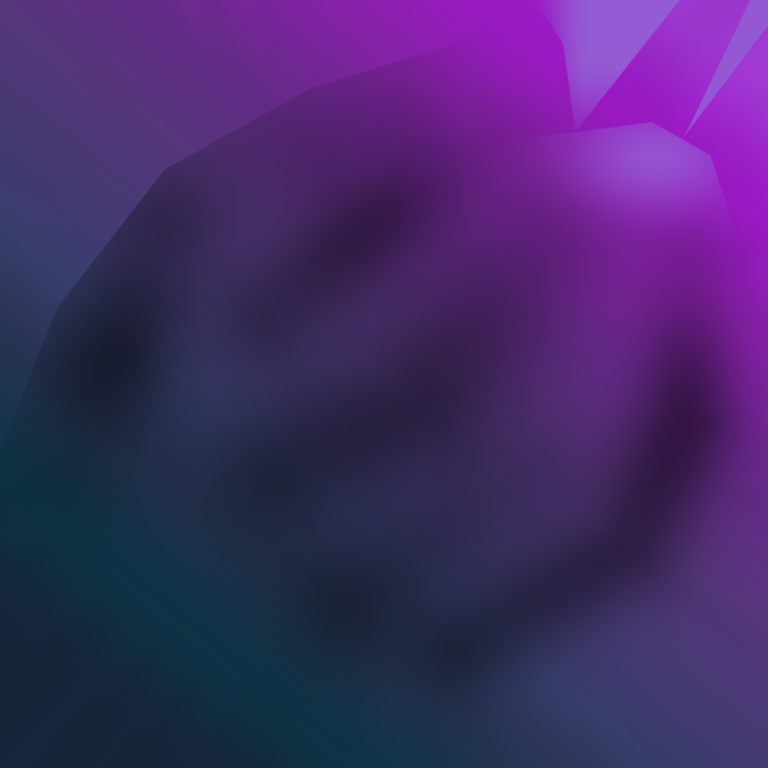
A WebGL 1 fragment shader for this background:

```glsl
precision highp float;
// A softly folded violet bulb over a diagonal ramp from teal navy to magenta.
// Folds are blurred segments that darken the ramp; lilac facets and a glow
// are cut by straight edges, and faint noise streaks radiate outside.
uniform vec2 u_resolution;

const vec3 NAVY    = vec3(0.09, 0.15, 0.24);
const vec3 TEAL    = vec3(0.06, 0.21, 0.29);
const vec3 SLATE   = vec3(0.15, 0.20, 0.32);
const vec3 INDIGO  = vec3(0.22, 0.24, 0.42);
const vec3 VIOLET  = vec3(0.33, 0.21, 0.48);
const vec3 PURPLE  = vec3(0.38, 0.17, 0.52);
const vec3 ORCHID  = vec3(0.53, 0.13, 0.66);
const vec3 MAGENTA = vec3(0.60, 0.10, 0.76);
const vec3 PINK    = vec3(0.62, 0.22, 0.82);
const vec3 LILAC   = vec3(0.58, 0.36, 0.83);

const vec2 RAMP_AXIS = vec2(0.45, 0.55);
const vec2 BULB_CENTER = vec2(0.50, 0.52);
const vec2 GLOW_CENTER = vec2(0.853, 0.795);
const vec2 GLOW_RADII = vec2(0.105, 0.065);
const float RIM_SHADE = 0.06;
const float STREAK_FREQUENCY = 11.0;
const float STREAK_STRENGTH = 0.05;

float linearStep(float a, float b, float x) {
  return clamp((x - a) / (b - a), 0.0, 1.0);
}

vec3 ramp(float t) {
  vec3 c = mix(NAVY, TEAL, smoothstep(0.10, 0.22, t));
  c = mix(c, SLATE, linearStep(0.22, 0.31, t));
  c = mix(c, INDIGO, linearStep(0.31, 0.39, t));
  c = mix(c, VIOLET, linearStep(0.39, 0.55, t));
  c = mix(c, PURPLE, linearStep(0.55, 0.63, t));
  c = mix(c, ORCHID, linearStep(0.63, 0.75, t));
  c = mix(c, MAGENTA, linearStep(0.75, 0.83, t));
  return mix(c, PINK, smoothstep(0.84, 0.95, t));
}

vec2 hashGradient(vec2 cell) {
  float h = fract(sin(dot(cell, vec2(127.1, 311.7))) * 43758.5);
  return vec2(cos(6.2832 * h), sin(6.2832 * h));
}

float gradientNoise(vec2 p) {
  vec2 i = floor(p), f = fract(p);
  vec2 u = f * f * f * (f * (f * 6.0 - 15.0) + 10.0);
  vec2 e = vec2(1.0, 0.0);
  float low = mix(dot(hashGradient(i), f),
                  dot(hashGradient(i + e), f - e), u.x);
  float high = mix(dot(hashGradient(i + e.yx), f - e.yx),
                   dot(hashGradient(i + 1.0), f - 1.0), u.x);
  return mix(low, high, u.y);
}

// Smooth half-plane: one on the left of the line from a to b.
float leftOf(vec2 p, vec2 a, vec2 b) {
  vec2 d = normalize(b - a);
  float dist = dot(p - a, vec2(-d.y, d.x));
  float blur = 1.0 / u_resolution.y;
  return smoothstep(-blur, blur, dist);
}

// Blurred segment whose darkness runs from depth.x at a to depth.y at b.
float fold(vec2 p, vec2 a, vec2 b, float width, vec2 depth) {
  vec2 d = b - a;
  float h = clamp(dot(p - a, d) / dot(d, d), 0.0, 1.0);
  vec2 q = (p - a - d * h) / width;
  return mix(depth.x, depth.y, smoothstep(0.0, 1.0, h)) * exp(-dot(q, q));
}

void main() {
  vec2 p = gl_FragCoord.xy / u_resolution;
  vec3 color = ramp(dot(p, RAMP_AXIS));

  // Upper left rim of the bulb
  float shell = leftOf(p, vec2(0.710, 0.980), vec2(0.405, 0.885))
              * leftOf(p, vec2(0.405, 0.885), vec2(0.215, 0.780))
              * leftOf(p, vec2(0.215, 0.780), vec2(0.075, 0.600))
              * leftOf(p, vec2(0.075, 0.600), vec2(0.015, 0.450));

  // Streaks radiating outside the bulb
  vec2 ray = p - BULB_CENTER;
  float streak = gradientNoise(normalize(ray + 0.0001) * STREAK_FREQUENCY);
  color *= 1.0 + STREAK_STRENGTH * streak * smoothstep(0.42, 0.55, length(ray));

  // Right crescent
  float right = fold(p, vec2(0.898, 0.660), vec2(0.893, 0.450), 0.065, vec2(0.15, 0.50));
  right = max(right, fold(p, vec2(0.893, 0.450), vec2(0.820, 0.290), 0.070, vec2(0.50, 0.43)));
  right = max(right, fold(p, vec2(0.820, 0.290), vec2(0.600, 0.155), 0.065, vec2(0.43, 0.36)));

  // Left, upper, central and lower folds
  float left = fold(p, vec2(0.205, 0.690), vec2(0.150, 0.540), 0.080, vec2(0.25, 0.46));
  left = max(left, fold(p, vec2(0.150, 0.540), vec2(0.100, 0.400), 0.080, vec2(0.46, 0.12)));
  float upper = fold(p, vec2(0.640, 0.815), vec2(0.470, 0.695), 0.065, vec2(0.10, 0.42));
  upper = max(upper, fold(p, vec2(0.470, 0.695), vec2(0.350, 0.590), 0.070, vec2(0.42, 0.30)));
  float center = fold(p, vec2(0.710, 0.690), vec2(0.550, 0.475), 0.105, vec2(0.20, 0.42));
  center = max(center, fold(p, vec2(0.550, 0.475), vec2(0.370, 0.390), 0.095, vec2(0.42, 0.38)));
  float lower = fold(p, vec2(0.700, 0.380), vec2(0.460, 0.220), 0.085, vec2(0.18, 0.32));
  float crown = fold(p, vec2(0.250, 0.760), vec2(0.520, 0.840), 0.080, vec2(0.10, 0.13));
  float rim = RIM_SHADE * (1.0 - smoothstep(0.40, 0.70, p.x));
  color *= (1.0 - right) * (1.0 - center) * (1.0 - upper) * (1.0 - lower);
  color *= 1.0 - shell * (left + crown + rim);

  // Lilac glow under the cap edge
  float cap = leftOf(p, vec2(0.944, 0.740), vec2(0.925, 0.798))
            * leftOf(p, vec2(0.925, 0.798), vec2(0.849, 0.841))
            * leftOf(p, vec2(0.849, 0.841), vec2(0.749, 0.828));
  vec2 g = (p - GLOW_CENTER) / GLOW_RADII;
  color = mix(color, LILAC, 0.85 * cap * exp(-dot(g, g)));

  // Lilac wedge and narrow ray at the upper right
  float wedge = leftOf(p, vec2(0.749, 0.828), vec2(0.885, 1.0))
              * max(leftOf(p, vec2(0.710, 0.980), vec2(0.736, 0.939)),
                    leftOf(p, vec2(0.734, 0.938), vec2(0.749, 0.828)));
  wedge *= smoothstep(0.79, 0.93, p.y) * smoothstep(0.69, 0.77, p.x);
  float beam = leftOf(p, vec2(0.892, 0.824), vec2(1.0, 0.967))
             * leftOf(p, vec2(0.977, 1.0), vec2(0.892, 0.824));
  color = mix(color, LILAC, max(wedge, 0.9 * beam));

  gl_FragColor = vec4(color, 1.0);
}
```
